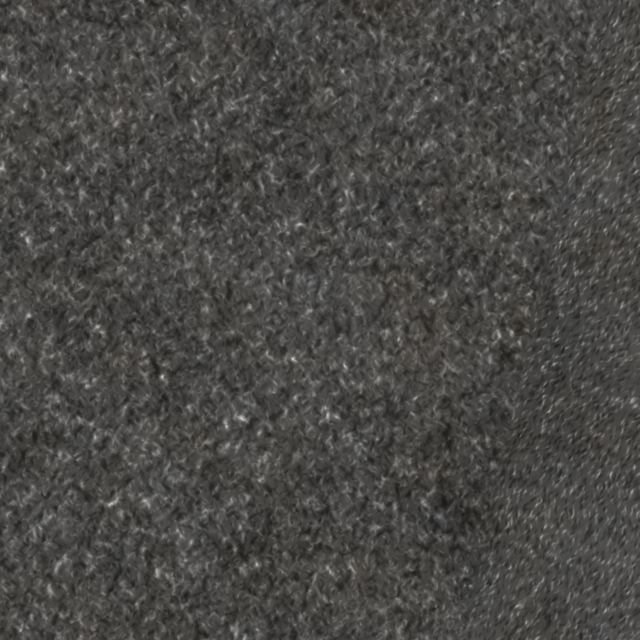
Reproduce this texture procedurally as a WebGL 2 fragment shader.

```glsl
#version 300 es
precision highp float;

#define BASE_GRAY 0.279
#define TINT vec3(0.006, 0.0, -0.009)
#define FELT_SCALE 66.0
#define FELT_CONTRAST 0.19
#define NAP_SCALE 112.0
#define NAP_CONTRAST 0.15
#define NAP_LEAN 0.6
#define FIBRE_SIZE vec2(0.21, 0.52)
#define MOTTLE 0.05
#define FOLD_FOOT 0.725
#define FOLD_SLOPE 0.22

uniform vec2 u_resolution;
out vec4 fragColor;

vec3 hash3(ivec3 cell) {
    uvec3 v = uvec3(cell) * 1664525u + 1013904223u;
    for (int i = 0; i < 2; i++) {
        v.x += v.y * v.z;
        v.y += v.z * v.x;
        v.z += v.x * v.y;
        v ^= v >> 16u;
    }
    return vec3(v & 0xffffu) / 65536.0;
}

float valueNoise(vec2 p, int seed) {
    ivec2 c = ivec2(floor(p));
    vec2 f = fract(p);
    f = f * f * (3.0 - 2.0 * f);
    float low = mix(hash3(ivec3(c, seed)).x, hash3(ivec3(c + ivec2(1, 0), seed)).x, f.x);
    float high = mix(hash3(ivec3(c + ivec2(0, 1), seed)).x, hash3(ivec3(c + 1, seed)).x, f.x);
    return mix(low, high, f.y);
}

// Sum of short, bent, soft fibres of random sign; lean is measured from vertical.
float fibres(vec2 p, float lean, float spread, int seed) {
    ivec2 home = ivec2(floor(p));
    float sum = 0.0;
    for (int i = 0; i < 18; i++) {
        ivec2 cell = home + ivec2(i % 3 - 1, (i / 3) % 3 - 1);
        int layer = seed + i / 9;
        vec3 place = hash3(ivec3(cell, layer));
        vec3 style = hash3(ivec3(cell, layer + 50));
        vec2 d = p - vec2(cell) - place.xy;
        float angle = lean + spread * (place.z - 0.5);
        vec2 along = vec2(sin(angle), cos(angle));
        vec2 q = vec2(dot(d, vec2(along.y, -along.x)), dot(d, along));
        q.x += (style.x - 0.5) * 1.4 * q.y * q.y;
        q /= FIBRE_SIZE;
        sum += (2.0 * style.y - 1.0) * exp(-dot(q, q));
    }
    return sum;
}

// Lengthens the bright tail: few light fibres over a dark ground.
float brightTail(float g) {
    return g + 0.35 * (g * g - 0.1);
}

void main() {
    vec2 uv = gl_FragCoord.xy / u_resolution.y;

    // Broad patches of wear and colour
    float patches = valueNoise(uv * 7.0, 10) + 0.7 * valueNoise(uv * 22.0, 11) - 0.85;
    float warmth = valueNoise(uv * 16.0, 12) - 0.5;

    // Coarse curled felt
    float felt = 0.75 * fibres(uv * FELT_SCALE, 0.1, 2.3, 20)
               + 0.5 * fibres(uv * FELT_SCALE * 1.8, 0.0, 2.6, 24);
    float feltGray = BASE_GRAY + FELT_CONTRAST * brightTail(felt);

    // Finer combed nap beyond the fold
    float lean = NAP_LEAN + 0.5 * (valueNoise(uv * 5.0, 13) - 0.5);
    float nap = fibres(uv * NAP_SCALE, lean, 0.8, 30);
    float napGray = BASE_GRAY + NAP_CONTRAST * brightTail(nap)
                  + 0.03 * (0.55 - uv.y);

    // Slanted fold with a faint shadow deepening toward its foot
    float fold = uv.x - FOLD_FOOT - FOLD_SLOPE * uv.y
               + 0.012 * (valueNoise(uv * 30.0, 14) - 0.5);
    float gray = mix(feltGray, napGray, smoothstep(-0.008, 0.008, fold));
    float shadow = exp(-pow((fold + 0.02) / 0.035, 2.0));
    gray -= shadow * mix(0.035, 0.012, smoothstep(0.0, 0.5, uv.y));
    gray += MOTTLE * patches;

    vec3 color = vec3(gray) + TINT * (1.0 + 1.8 * warmth);
    fragColor = vec4(clamp(color, 0.0, 1.0), 1.0);
}
```
